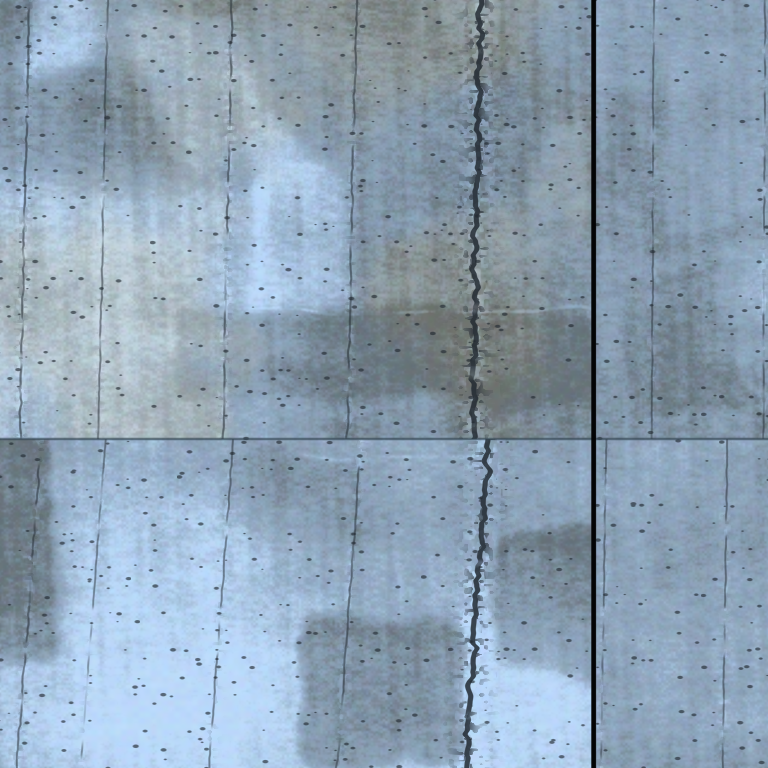
A WebGL 2 fragment shader for this texture:

```glsl
#version 300 es
precision highp float;
// Weathered board-marked concrete: panels split by a black vertical joint and
// a thin horizontal one, crossed by leaning board seams. Tone is layered from
// noise-warped soft patches, then seams, pits, streaks and grain are added.
uniform vec2 u_resolution;
out vec4 fragColor;

const float JOINT_X = 0.773;
const float JOINT_Y = 0.4284;
const vec3 DARK_CONCRETE = vec3(0.40, 0.45, 0.48);
const vec3 MID_CONCRETE = vec3(0.55, 0.64, 0.73);
const vec3 PALE_CONCRETE = vec3(0.73, 0.85, 0.98);
const vec3 CRACK_COLOR = vec3(0.13, 0.16, 0.19);
const vec3 WARM_TINT = vec3(1.07, 1.0, 0.91);

float hash(vec2 p) {
  return fract(sin(dot(p, vec2(127.1, 311.7))) * 43758.5453);
}

float noise(vec2 p) {
  vec2 i = floor(p), f = fract(p);
  f = f * f * (3.0 - 2.0 * f);
  return mix(mix(hash(i), hash(i + vec2(1, 0)), f.x),
             mix(hash(i + vec2(0, 1)), hash(i + vec2(1, 1)), f.x), f.y);
}

float fbm(vec2 p) {
  float sum = 0.0, amp = 0.52;
  for (int i = 0; i < 5; i++) {
    sum += amp * noise(p);
    p = p * 2.03 + 17.3;
    amp *= 0.5;
  }
  return sum;
}

// Soft rounded rectangle, 1 inside
float patchMask(vec2 p, vec2 center, vec2 halfSize, float soft) {
  vec2 d = abs(p - center) - halfSize + 0.03;
  float dist = length(max(d, 0.0)) + min(max(d.x, d.y), 0.0) - 0.03;
  return 1.0 - smoothstep(-soft, soft, dist);
}

float lineMask(float d, float halfWidth, float px) {
  return 1.0 - smoothstep(halfWidth - px, halfWidth + px, abs(d));
}

float upperTone(vec2 p) {
  float t = mix(0.72, 0.27, smoothstep(0.25, 0.46, p.x));
  t -= 0.46 * patchMask(p, vec2(0.08, 0.90), vec2(0.25, 0.13), 0.05);
  t += 0.45 * patchMask(p, vec2(0.08, 0.95), vec2(0.05, 0.05), 0.02);
  t += 0.30 * patchMask(p, vec2(0.27 - 0.5 * (p.y - 0.88), 0.88), vec2(0.08, 0.10), 0.02);
  t += 0.32 * patchMask(p, vec2(0.38, 0.69), vec2(0.06, 0.09), 0.02);
  t -= 0.20 * patchMask(p, vec2(0.50, 0.535), vec2(0.285, 0.06), 0.012);
  t += 0.20 * patchMask(p, vec2(0.74, 0.78), vec2(0.04, 0.06), 0.02);
  return t;
}

float lowerTone(vec2 p) {
  float t = mix(0.85, 0.54, smoothstep(0.05, 0.34, p.y));
  t -= 0.45 * patchMask(p, vec2(0.02, 0.32), vec2(0.05, 0.18), 0.015);
  t += 0.16 * patchMask(p, vec2(0.20, 0.20), vec2(0.12, 0.20), 0.05);
  t -= 0.46 * patchMask(p, vec2(0.50, 0.10), vec2(0.11, 0.09), 0.012);
  t -= 0.34 * patchMask(p, vec2(0.73, 0.22), vec2(0.08, 0.10), 0.012);
  t -= 0.18 * patchMask(p, vec2(0.40, 0.35), vec2(0.10, 0.06), 0.03);
  return t;
}

float sideTone(vec2 p, float upper) {
  float t = mix(0.47, 0.36, upper);
  t += 0.12 * patchMask(p, vec2(0.93, 0.83), vec2(0.07, 0.12), 0.015);
  t -= 0.15 * patchMask(p, vec2(0.90, 0.56), vec2(0.08, 0.10), 0.012);
  return t + 0.18 * patchMask(p, vec2(1.0, 0.63), vec2(0.06, 0.05), 0.012);
}

// x: dark seam line, y: pale flakes beside it
vec2 seam(vec2 p, float x, float rough, float seed, float px) {
  float wander = noise(vec2(p.y * 65.0, seed)) + 0.5 * noise(vec2(p.y * 160.0, seed)) - 0.75;
  float d = p.x - x - wander * 0.008 * rough;
  float broken = smoothstep(0.2, 0.65, noise(vec2(p.y * 45.0, seed + 9.0)) + 0.45 * rough);
  float core = lineMask(d, 0.0012 + 0.0022 * rough * rough, px) * broken;
  float nearby = exp(-abs(d) / (0.004 + 0.009 * rough));
  float chips = smoothstep(0.66, 0.76, noise(p * vec2(150.0, 210.0) + seed)) * nearby;
  float flakes = smoothstep(0.54, 0.74, noise(p * vec2(180.0, 150.0) - seed)) * nearby;
  return vec2(max(core * (0.5 + 0.5 * rough), chips * rough), flakes * (0.3 + 0.5 * rough));
}

float pits(vec2 p, float cells, float px) {
  vec2 id = floor(p * cells);
  vec2 center = 0.3 + 0.4 * vec2(hash(id), hash(id + 5.3));
  vec2 d = (fract(p * cells) - center) / cells;
  float radius = mix(0.0008, 0.0027, hash(id + 8.7));
  return step(0.90, hash(id + 2.1)) * lineMask(length(d * vec2(0.7, 1.2)), radius, px);
}

void main() {
  vec2 p = gl_FragCoord.xy / u_resolution;
  float px = 0.8 / min(u_resolution.x, u_resolution.y);
  float upper = step(JOINT_Y, p.y), side = step(JOINT_X, p.x);

  // Stains and brushed surface
  vec2 q = p + 0.055 * (vec2(fbm(p * 9.0), fbm(p * 9.0 + 40.0)) - 0.5);
  float tone = mix(mix(lowerTone(q), upperTone(q), upper), sideTone(q, upper), side);
  tone += 0.42 * (fbm(p * vec2(6.0, 13.0) + 3.0 * upper) - 0.5);
  tone += 0.16 * (noise(vec2(p.x * 95.0 + 3.0 * q.y, p.y * 7.0)) - 0.5);
  tone += 0.14 * (noise(p * vec2(90.0, 200.0)) - 0.5) + 0.13 * (noise(p * 320.0) - 0.5);

  // Board seams, the fourth one cracked
  vec2 marks = vec2(0);
  float lean = mix(0.075 * (p.y - 0.21), 0.021 * (p.y - 0.71), upper);
  for (int i = 0; i < 5; i++) {
    float k = float(i);
    float mainX = mix(0.121 + 0.1667 * k, 0.134 + 0.162 * k, upper) - 0.1667 * step(3.5, k) * 4.5;
    float sideX = mix(0.786 + 0.158 * k, 0.850 + 0.145 * k, upper);
    float rough = (i == 3) ? 1.0 : 0.12 + 0.28 * hash(vec2(k, upper));
    float x = mix(mainX + lean, sideX + 0.2 * lean, side);
    marks = max(marks, seam(p, x, mix(rough, 0.15, side), k * 13.0 + upper * 5.0, px));
  }

  // Pale scrapes along the pour lines
  float ripple = 0.012 * (noise(vec2(p.x * 16.0, 2.0)) - 0.5);
  float scrape = lineMask(p.y - 0.596 - ripple, 0.002, 0.002) * smoothstep(0.28, 0.4, p.x) * (1.0 - side);
  scrape += lineMask(p.y - 0.407 - ripple, 0.003, 0.004) * patchMask(p, vec2(0.49, 0.41), vec2(0.12, 0.05), 0.03);
  tone += 0.3 * scrape * noise(p * vec2(40.0, 150.0)) + 0.5 * marks.y;

  // Colour, with warm discoloration and faint chroma grain
  tone = clamp(tone, 0.0, 1.0);
  vec3 color = mix(DARK_CONCRETE, MID_CONCRETE, smoothstep(0.0, 0.5, tone));
  color = mix(color, PALE_CONCRETE, smoothstep(0.42, 1.0, tone));
  color *= mix(vec3(1), WARM_TINT, upper * (1.0 - side) * smoothstep(0.35, 0.65, fbm(p * 5.0 + 8.0)));
  color += 0.035 * (vec3(noise(p * 130.0), noise(p * 130.0 + 31.0), noise(p * 130.0 + 67.0)) - 0.5);
  color = mix(color, CRACK_COLOR, clamp(marks.x, 0.0, 1.0) * 0.85);
  color = mix(color, CRACK_COLOR, 0.65 * max(pits(p, 48.0, px), pits(p + 0.37, 85.0, px)));

  // Panel joints
  color = mix(color, vec3(0.20, 0.27, 0.32), 0.65 * lineMask(p.y - JOINT_Y, 0.0016, px));
  color = mix(color, vec3(0.01, 0.015, 0.02), lineMask(p.x - JOINT_X, 0.0031, px));
  fragColor = vec4(color, 1.0);
}
```
